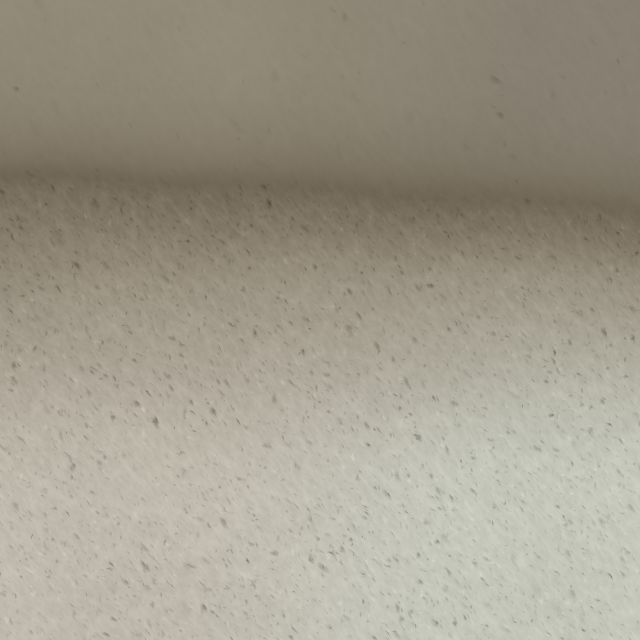
Reproduce this texture procedurally as a WebGL 1 fragment shader.

```glsl
precision highp float;

uniform vec2 u_resolution;

#define CREASE_DARK vec3(0.435, 0.397, 0.330)
#define WALL_WARM vec3(0.572, 0.540, 0.470)
#define WALL_COOL vec3(0.530, 0.502, 0.450)
#define SLOPE_MID vec3(0.590, 0.556, 0.492)
#define FLOOR_WARM vec3(0.755, 0.732, 0.684)
#define FLOOR_COOL vec3(0.772, 0.780, 0.732)
#define SPECK_ANGLE -0.92
#define SPECK_STRETCH 2.5
#define SPECK_DARK 0.24
#define FLECK_LIGHT 0.05
#define GRAIN 0.042

vec2 hash2(vec2 p) {
  vec3 q = fract(vec3(p.xyx) * vec3(0.1031, 0.1030, 0.0973));
  q += dot(q, q.yzx + 33.33);
  return fract((q.xx + q.yz) * q.zy);
}

vec2 rotate(vec2 p, float angle) {
  float c = cos(angle), s = sin(angle);
  return vec2(c * p.x + s * p.y, c * p.y - s * p.x);
}

// Broad uneven patches, roughly -1 to 1
float patches(vec2 p) {
  float sum = 0.0, amp = 0.5;
  for (int i = 0; i < 4; i++) {
    p = rotate(p, 1.1) * 1.6 + 2.7;
    sum += amp * sin(p.x + 1.4 * sin(p.y * 0.8)) * sin(p.y + sin(p.x * 0.7));
    amp *= 0.7;
  }
  return sum;
}

// Slanted soft marks, one per jittered cell
float specks(vec2 p, float amount) {
  vec2 cell = floor(p);
  float mark = 0.0;
  for (int j = -1; j <= 1; j++) {
    for (int i = -1; i <= 1; i++) {
      vec2 id = cell + vec2(float(i), float(j));
      vec2 jitter = hash2(id + 17.0);
      vec2 kind = hash2(id + 91.0);
      vec2 shape = hash2(id + 143.0);
      vec2 d = rotate(p - id - jitter, SPECK_ANGLE + (kind.y - 0.5) * 0.9);
      float size = mix(0.28, 0.62, shape.x * shape.x);
      float reach = length(d * vec2(1.0, SPECK_STRETCH)) / size;
      float strength = smoothstep(0.0, 0.15, amount - kind.x) * mix(0.3, 1.0, shape.y * shape.y);
      mark += strength * (1.0 - smoothstep(0.1, 1.0, reach));
    }
  }
  return min(mark, 1.2);
}

// Fine streaks from stretched cellular distance, centred near zero
float streaks(vec2 p) {
  p = rotate(p, SPECK_ANGLE) * vec2(0.45, 1.0);
  vec2 cell = floor(p);
  float nearest = 2.0;
  for (int j = -1; j <= 1; j++) {
    for (int i = -1; i <= 1; i++) {
      vec2 id = cell + vec2(float(i), float(j));
      nearest = min(nearest, length(p - id - hash2(id + 53.0)));
    }
  }
  return nearest - 0.45;
}

// Depth below the crease is positive, the wall above is negative
vec3 surface(vec2 uv, float depth) {
  vec3 wall = mix(WALL_WARM, WALL_COOL, smoothstep(0.3, 1.0, uv.x));
  wall = mix(CREASE_DARK, wall, 1.0 - exp(min(depth, 0.0) * 15.0));
  float lit = depth + 0.10 * (uv.x - 0.45) * smoothstep(0.0, 0.2, depth);
  vec3 ground = mix(FLOOR_WARM, FLOOR_COOL, smoothstep(0.25, 0.8, uv.x - 0.25 * (uv.y - 0.2)));
  vec3 slope = mix(CREASE_DARK, SLOPE_MID, smoothstep(-0.05, 0.17, lit));
  slope = mix(slope, ground, smoothstep(0.06, 0.48, lit));
  return mix(wall, slope, smoothstep(-0.03, 0.03, depth));
}

void main() {
  vec2 uv = gl_FragCoord.xy / u_resolution;
  float crease = 0.722 - 0.052 * pow(uv.x, 1.4) + 0.003 * sin(uv.x * 17.0);
  float depth = crease - uv.y;
  float below = smoothstep(-0.02, 0.03, depth);
  float cloud = patches(uv * 5.0);

  vec3 color = surface(uv, depth);
  color *= 1.0 + 0.016 * cloud;

  // Layered grain breaks the marks into ragged pieces
  float grain = streaks(uv * 62.0) + 0.9 * streaks(uv * 121.0 + 5.0) + 0.7 * streaks(uv * 215.0 + 8.0);
  vec2 warped = uv + 0.003 * vec2(sin(uv.y * 61.0), sin(uv.x * 53.0)) + 0.003 * grain;

  // Marks crowd on the lower slope and thin out on the wall
  float crowd = 0.55 + 0.3 * patches(uv * 11.0 + 3.0);
  float coarse = specks(warped * 44.0, mix(0.16, crowd, below));
  float fine = specks(warped * 83.0 + 9.0, crowd + 0.1) * below;
  float smudge = specks(warped * 21.0 + 4.0, 0.45);
  float dark = coarse * mix(0.45, 0.85, below) + 0.75 * fine;
  dark = min(dark * clamp(0.9 - 0.8 * grain, 0.3, 1.5), 1.3) + 0.15 * smudge;
  color *= 1.0 - SPECK_DARK * dark * vec3(0.96, 1.0, 1.04);

  // Pale flecks and directional grain
  float pale = specks(warped * 67.0 + 31.0, 0.45) * below;
  color += FLECK_LIGHT * pale * max(1.0 - dark, 0.0);
  color += GRAIN * grain * mix(0.22, 0.8, below);

  gl_FragColor = vec4(clamp(color, 0.0, 1.0), 1.0);
}
```
